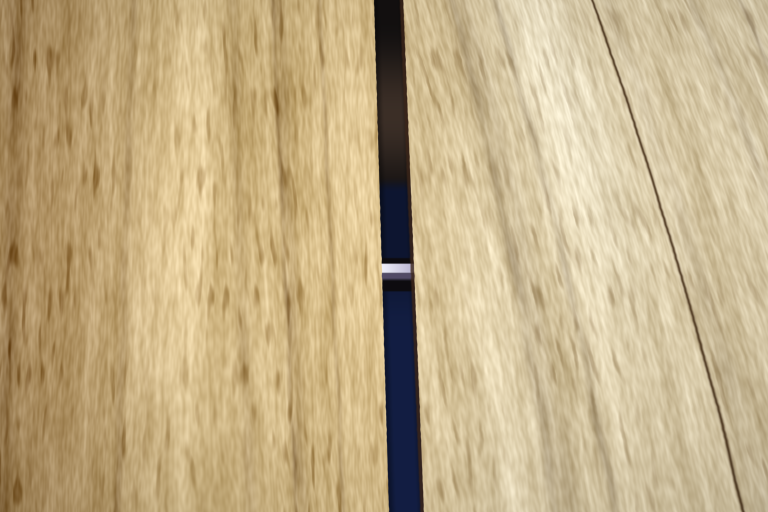
Write a WebGL 1 fragment shader that draws this texture.

```glsl
precision highp float;
// Two pale wooden boards with fanning grain, a dark gap and a metal pin between them.

uniform vec2 u_resolution;

vec2 gradientAt(vec2 cell) {
  vec2 q = fract(cell * vec2(0.1031, 0.1137));
  q += dot(q, q.yx + 33.33);
  float angle = 6.2832 * fract((q.x + q.y) * q.x * 7.31);
  return vec2(cos(angle), sin(angle));
}

// Gradient noise, roughly -0.7 to 0.7
float noise(vec2 p) {
  vec2 i = floor(p), f = fract(p);
  vec2 w = f * f * f * (f * (f * 6.0 - 15.0) + 10.0);
  float a = dot(gradientAt(i), f);
  float b = dot(gradientAt(i + vec2(1, 0)), f - vec2(1, 0));
  float c = dot(gradientAt(i + vec2(0, 1)), f - vec2(0, 1));
  float d = dot(gradientAt(i + vec2(1, 1)), f - vec2(1, 1));
  return mix(mix(a, b, w.x), mix(c, d, w.x), w.y);
}

float band(float x, float lo, float hi, float soft) {
  return smoothstep(lo - soft, lo + soft, x) * (1.0 - smoothstep(hi - soft, hi + soft, x));
}

float streak(float x, float center, float width) {
  float d = (x - center) / width;
  return exp(-d * d);
}

// Grain coordinate: constant along each fibre, equal to x at the top
float leftGrain(float x, float down) {
  return x - down * (0.053 * smoothstep(0.15, 0.38, x) - 0.022);
}

float rightGrain(float x, float down, float edge) {
  float bow = 0.04 * down * (1.0 - down);
  return 0.525 + (x - edge - 0.088 * down - bow) / (1.0 + down / 3.0);
}

// Fibres, broad tonal bands and short dark pores
vec3 wood(vec3 base, float grain, float down, float poreAmount) {
  float s = grain + 0.003 * noise(vec2(grain * 9.0, down * 4.0));
  float broad = noise(vec2(s * 17.0, down * 0.9 + 3.0));
  float medium = noise(vec2(s * 52.0, down * 2.2 + 9.0));
  float fibre = noise(vec2(s * 150.0, down * 9.0));
  float fine = noise(vec2(s * 310.0, down * 38.0));
  float pores = smoothstep(0.12, 0.5, noise(vec2(s * 125.0 + 40.0, down * 13.0)));
  float patches = smoothstep(-0.25, 0.35, noise(vec2(s * 13.0 + 5.0, down * 2.5)));
  float tone = 0.09 * broad + 0.09 * medium + 0.10 * fibre + 0.09 * fine;
  vec3 color = base + tone * vec3(0.9, 1.0, 1.15);
  return color - poreAmount * pores * (0.3 + patches) * vec3(0.15, 0.17, 0.18);
}

vec3 leftBoard(float x, float down) {
  float s = leftGrain(x, down);
  float wander = 0.004 * noise(vec2(2.0, down * 7.0));
  vec3 base = mix(vec3(0.73, 0.60, 0.40), vec3(0.83, 0.73, 0.53), smoothstep(0.02, 0.26, x));
  base += 0.07 * streak(s, 0.235, 0.05) * streak(down, 0.35, 0.4);
  vec3 color = wood(base, s, down, 0.9);
  float lines = 0.55 * streak(s + wander, 0.355, 0.003) + 0.35 * streak(s, 0.362, 0.009);
  lines += 0.45 * streak(s - wander, 0.416, 0.003) + 0.4 * streak(s + wander, 0.174, 0.005);
  lines += 0.3 * streak(s, 0.303, 0.007) + 0.35 * streak(s + wander, 0.025, 0.012);
  lines *= 0.75 + 0.8 * noise(vec2(s * 60.0, down * 8.0));
  return color - lines * vec3(0.32, 0.34, 0.31);
}

vec3 rightBoard(float x, float down, float edge) {
  float s = rightGrain(x, down, edge);
  float wander = 0.004 * noise(vec2(7.0, down * 8.0));
  vec3 base = mix(vec3(0.83, 0.75, 0.58), vec3(0.87, 0.81, 0.67), smoothstep(0.52, 0.68, x));
  base += vec3(0.07, 0.09, 0.12) * streak(s, 0.70, 0.055) * streak(down, 0.25, 0.4);
  vec3 color = wood(base, s, down, 0.7);
  float lines = 0.38 * streak(s + wander, 0.588, 0.006) + 0.42 * streak(s - wander, 0.645, 0.005);
  lines += 0.25 * streak(s, 0.60, 0.014) + 0.3 * streak(s, 0.90, 0.007);
  lines += 0.35 * streak(s + wander, 0.963, 0.004) + 0.22 * streak(s, 0.79, 0.012);
  lines *= 0.75 + 0.8 * noise(vec2(s * 60.0, down * 9.0));
  color -= lines * vec3(0.31, 0.32, 0.29);
  float crack = streak(s + wander * 0.4, 0.771, 0.0018);
  return mix(color, vec3(0.27, 0.18, 0.09), 0.85 * crack);
}

vec3 gapColor(float across, float down) {
  vec3 brown = mix(vec3(0.07, 0.06, 0.06), vec3(0.23, 0.18, 0.15), band(down, 0.13, 0.32, 0.09));
  vec3 navy = vec3(0.065, 0.105, 0.235) * (0.8 + 0.3 * smoothstep(0.5, 0.65, down));
  vec3 color = mix(brown, navy, smoothstep(0.345, 0.375, down));
  return color * (0.65 + 0.35 * band(across, 0.12, 0.88, 0.12));
}

// Horizontal metal cylinder with one bright reflection
vec3 pinColor(float across, float down) {
  vec3 color = vec3(0.05, 0.045, 0.06);
  color = mix(color, vec3(0.32, 0.29, 0.40), band(down, 0.532, 0.546, 0.004));
  float shine = band(down, 0.515, 0.533, 0.002);
  return mix(color, mix(vec3(0.94, 0.94, 0.98), vec3(0.72, 0.70, 0.82), across), shine);
}

void main() {
  vec2 uv = gl_FragCoord.xy / u_resolution;
  float down = 1.0 - uv.y;
  float roughness = 0.0008 * noise(vec2(down * 90.0, 4.0));
  float leftEdge = mix(0.487, 0.5065, down) + roughness;
  float rightEdge = mix(0.525, 0.552, down) - roughness;
  float across = (uv.x - leftEdge) / (rightEdge - leftEdge);

  // Gap, pin and the shaded side of the right board
  vec3 color = gapColor(across, down);
  color = mix(color, pinColor(across, down), band(down, 0.504, 0.569, 0.002));
  float side = smoothstep(rightEdge - 0.006, rightEdge - 0.003, uv.x);
  color = mix(color, vec3(0.24, 0.15, 0.10), 0.8 * side);

  // Boards with lens falloff toward the corners
  vec2 fromCenter = (uv - vec2(0.56, 0.53)) * vec2(1.0, 0.8);
  float falloff = 1.03 - 0.42 * dot(fromCenter, fromCenter);
  vec3 left = leftBoard(uv.x, down) * falloff;
  vec3 right = rightBoard(uv.x, down, rightEdge) * falloff;
  color = mix(left, color, smoothstep(leftEdge - 0.001, leftEdge + 0.001, uv.x));
  color = mix(color, right, smoothstep(rightEdge - 0.001, rightEdge + 0.001, uv.x));
  gl_FragColor = vec4(clamp(color, 0.0, 1.0), 1.0);
}
```
